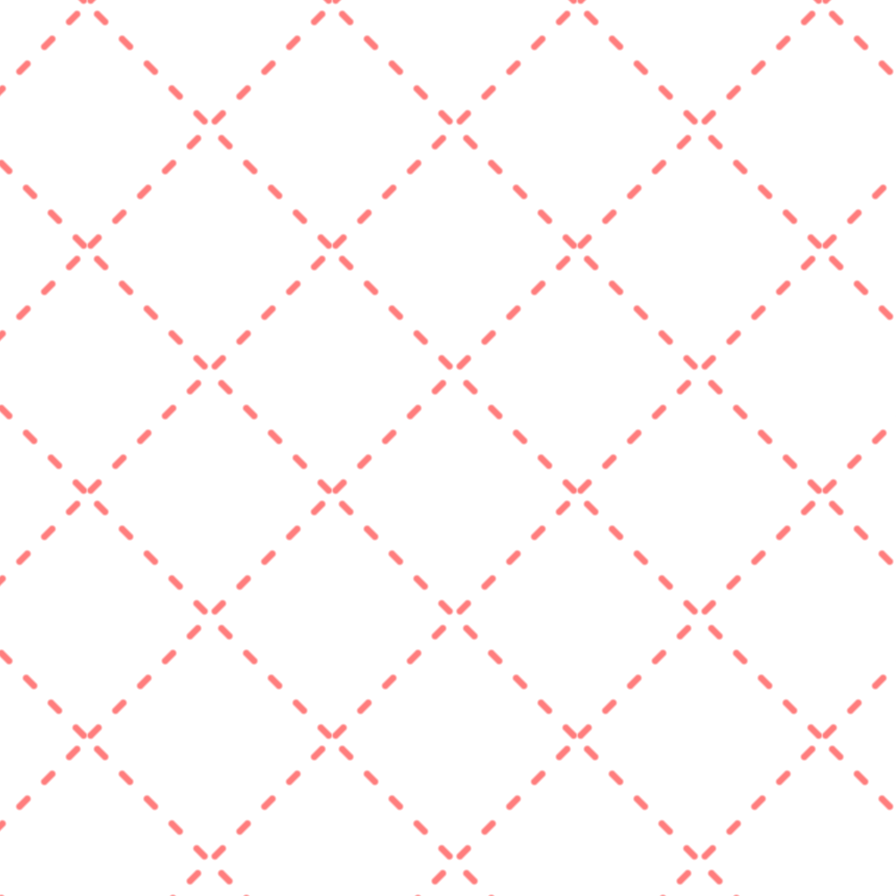
A WebGL 2 fragment shader for this pattern:

```glsl
#version 300 es
precision highp float;

uniform vec2 u_resolution;
out vec4 fragColor;

// Lengths are fractions of the canvas height
const float TILE = 0.27344;                         // repeat, across and down
const float MIRROR_X = 0.09727;                     // axis through a column of crossings
const int DASH_COUNT = 10;                          // dashes per diagonal in one tile
const vec2 FIRST_DASH = vec2(0.01563, 0.02005);     // centre of the first dash
const float DASH_STEP = 0.02773;                    // offset to the next, in x and y
const float DASH_HALF_LENGTH = 0.0061;
const float DASH_RADIUS = 0.00365;
const float EDGE_SOFTNESS = 0.0018;
const vec3 PAPER = vec3(1.0);
const vec3 INK = vec3(1.0, 0.49, 0.49);

// Distance to a round-ended dash lying along the (1, 1) diagonal
float dashDistance(vec2 p) {
    const vec2 direction = vec2(0.70711);
    float along = clamp(dot(p, direction), -DASH_HALF_LENGTH, DASH_HALF_LENGTH);
    return length(p - direction * along) - DASH_RADIUS;
}

// Distance to one diagonal of dashes, wrapped over the tile;
// the dash rhythm restarts in every tile
float dashedDiagonal(vec2 p) {
    float nearest = TILE;
    for (int i = 0; i < DASH_COUNT; i++) {
        vec2 offset = p - FIRST_DASH - DASH_STEP * float(i);
        offset -= TILE * floor(offset / TILE + 0.5);
        nearest = min(nearest, dashDistance(offset));
    }
    return nearest;
}

void main() {
    vec2 uv = gl_FragCoord.xy / u_resolution.y;

    // Measure downwards from the top, sideways from the mirror axis
    vec2 p = vec2(uv.x - MIRROR_X, 1.0 - uv.y);

    // Crossing diagonals are mirror images of each other
    float d = min(dashedDiagonal(p), dashedDiagonal(vec2(-p.x, p.y)));

    float edge = max(EDGE_SOFTNESS, 0.75 / u_resolution.y);
    float coverage = 1.0 - smoothstep(-edge, edge, d);
    fragColor = vec4(mix(PAPER, INK, coverage), 1.0);
}
```
